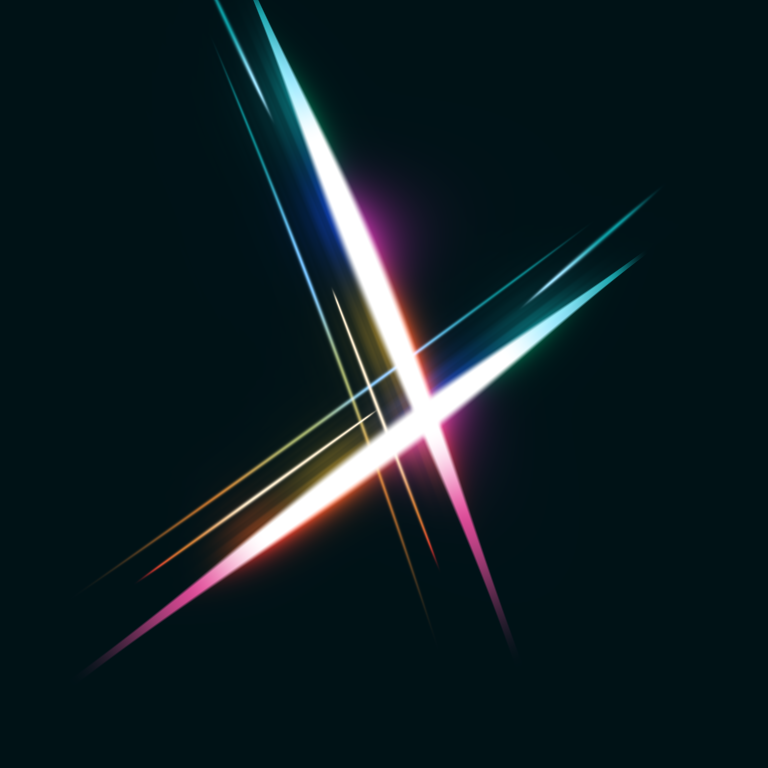
This background is drawn by a Shadertoy shader. Its source:

```glsl
const vec3 BACKGROUND = vec3(0.0, 0.07, 0.088);
const vec3 TEAL       = vec3(0.05, 0.58, 0.60);
const vec3 ICE        = vec3(0.62, 0.88, 1.00);
const vec3 BLUE       = vec3(0.05, 0.17, 0.66);
const vec3 GREEN      = vec3(0.00, 0.26, 0.15);
const vec3 OLIVE      = vec3(0.56, 0.42, 0.07);
const vec3 AMBER      = vec3(0.78, 0.42, 0.10);
const vec3 ORANGE     = vec3(1.00, 0.32, 0.05);
const vec3 RED        = vec3(0.85, 0.10, 0.10);
const vec3 MAGENTA    = vec3(0.66, 0.10, 0.58);
const vec3 PINK       = vec3(0.88, 0.24, 0.56);
const vec3 CREAM      = vec3(1.00, 0.93, 0.80);

const float CORE_WIDTH   = 0.0205;  // widest half width of a beam
const float STREAK_WIDTH = 0.0027;
const float INNER_REACH  = 0.026;   // glow fall-off on each side
const float OUTER_REACH  = 0.013;
const float HALO_REACH   = 0.034;

float hash(float n) { return fract(sin(n * 127.1) * 43758.5); }

float noise(float x) {
    float i = floor(x), f = fract(x);
    return mix(hash(i), hash(i + 1.0), f * f * (3.0 - 2.0 * f));
}

float bump(float x, float center, float width) {
    float d = (x - center) / width;
    return exp(-d * d);
}

float fadeOut(float from, float to, float x) { return 1.0 - smoothstep(from, to, x); }

vec3 screen(vec3 a, vec3 b) { return 1.0 - (1.0 - a) * (1.0 - clamp(b, 0.0, 1.0)); }

// x: position along a bowed line, 0 to 1; y: signed distance across it
vec2 lineSpace(vec2 p, vec2 a, vec2 b, float bow) {
    vec2 d = b - a;
    float len = length(d);
    d /= len;
    float t = dot(p - a, d) / len;
    float across = dot(p - a, vec2(-d.y, d.x));
    return vec2(t, across - bow * 4.0 * t * (1.0 - t));
}

// Lens-shaped core with a different coloured glow on each side
vec3 beam(vec2 q) {
    float t = q.x, s = q.y;
    float width = CORE_WIDTH * mix(0.14, 1.0, smoothstep(0.0, 0.42, t))
                * mix(1.0, 0.24, smoothstep(0.42, 0.95, t));
    float edge = max(abs(s) - width * 0.8, 0.0);

    vec3 tint = mix(TEAL, ICE, smoothstep(0.03, 0.18, t));
    tint = mix(tint, vec3(1.0), smoothstep(0.15, 0.25, t));
    tint = mix(tint, PINK, smoothstep(0.66, 0.80, t));
    float ends = smoothstep(0.0, 0.07, t) * fadeOut(0.76, 1.0, t);
    vec3 core = tint * ends * fadeOut(width * 0.6, width * 1.2, abs(s));

    vec3 inner = TEAL * 0.75 * bump(t, 0.19, 0.09)
               + BLUE * bump(t, 0.35, 0.08)
               + OLIVE * bump(t, 0.53, 0.09)
               + ORANGE * 0.5 * bump(t, 0.67, 0.06);
    inner *= exp(-edge / INNER_REACH) * (0.65 + 0.5 * noise(s * 260.0));

    vec3 outer = GREEN * 1.2 * bump(t, 0.22, 0.09)
               + ORANGE * bump(t, 0.54, 0.10)
               + RED * 0.8 * bump(t, 0.66, 0.08);
    outer *= exp(-edge / OUTER_REACH);
    outer += MAGENTA * bump(t, 0.39, 0.075) * exp(-edge / HALO_REACH);

    float side = smoothstep(-0.4 * width, 0.4 * width, s);
    return screen(core, mix(inner, outer, side));
}

float streak(vec2 q, float width) {
    float taper = 0.45 + 0.55 * sin(3.14159 * clamp(q.x, 0.0, 1.0));
    return bump(q.y, 0.0, width * taper);
}

// Long thread running from teal through ice to amber
vec3 longStreak(vec2 q) {
    float t = q.x;
    vec3 tint = mix(TEAL * 0.8, ICE * vec3(0.75, 0.85, 1.0), smoothstep(0.18, 0.38, t));
    tint = mix(tint, vec3(0.62, 0.65, 0.36), smoothstep(0.40, 0.56, t));
    tint = mix(tint, AMBER, smoothstep(0.56, 0.75, t));
    return tint * streak(q, STREAK_WIDTH) * smoothstep(0.0, 0.16, t) * fadeOut(0.68, 1.0, t);
}

// Warm spark that cools to red
vec3 warmStreak(vec2 q) {
    float t = q.x;
    vec3 tint = mix(CREAM, AMBER, smoothstep(0.50, 0.80, t));
    tint = mix(tint, RED, smoothstep(0.78, 0.97, t));
    return tint * streak(q, STREAK_WIDTH) * smoothstep(0.0, 0.06, t) * fadeOut(0.88, 1.0, t);
}

// Short cool spark, brightest near its end
vec3 coolStreak(vec2 q) {
    float t = q.x;
    vec3 tint = mix(TEAL, ICE, smoothstep(0.40, 0.75, t));
    return tint * streak(q, STREAK_WIDTH * 1.15) * smoothstep(0.0, 0.35, t) * fadeOut(0.78, 1.0, t);
}

void mainImage(out vec4 fragColor, in vec2 fragCoord) {
    vec2 size = iResolution.xy;
    vec2 p = (fragCoord - 0.5 * size) / min(size.x, size.y) + 0.5;
    vec3 color = BACKGROUND;

    // Steep burst
    color = screen(color, beam(lineSpace(p, vec2(0.316, 1.039), vec2(0.677, 0.130), 0.0085)));
    color = screen(color, longStreak(lineSpace(p, vec2(0.271, 0.961), vec2(0.573, 0.147), 0.0095)));
    color = screen(color, warmStreak(lineSpace(p, vec2(0.431, 0.628), vec2(0.574, 0.253), 0.0)));
    color = screen(color, coolStreak(lineSpace(p, vec2(0.254, 1.059), vec2(0.359, 0.835), 0.0)));

    // Shallow burst
    color = screen(color, beam(lineSpace(p, vec2(0.844, 0.674), vec2(0.091, 0.109), 0.0)));
    color = screen(color, longStreak(lineSpace(p, vec2(0.777, 0.715), vec2(0.086, 0.216), 0.004)));
    color = screen(color, warmStreak(lineSpace(p, vec2(0.495, 0.469), vec2(0.173, 0.238), 0.0)));
    color = screen(color, coolStreak(lineSpace(p, vec2(0.868, 0.762), vec2(0.674, 0.595), 0.0)));

    fragColor = vec4(color, 1.0);
}
```
